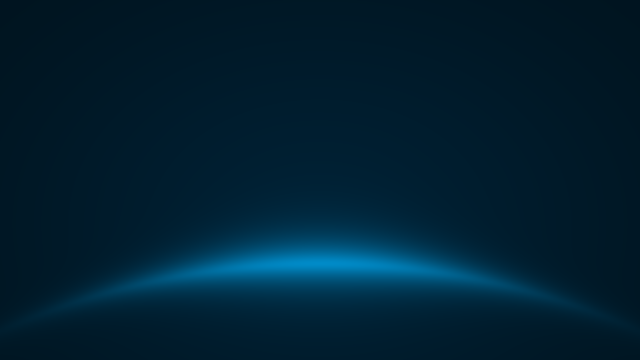
A Shadertoy shader for this background:

```glsl
// Dark blue backdrop, brightest around the middle and dim in the corners
vec3 backdrop(vec2 p) {
    vec2 offset = (p - vec2(0.0, 0.38)) / vec2(0.85, 0.62);
    float light = exp(-0.9 * dot(offset, offset));
    return mix(vec3(0.0, 0.070, 0.110), vec3(0.0, 0.125, 0.200), light);
}

// Soft light along the rim of a large disc, wide in the middle and thin at the ends
float rimGlow(vec2 p) {
    float radius = 2.2;
    float rim = length(p - vec2(0.0, 0.268 - radius)) - radius;
    float spread = exp(-p.x * p.x / 0.25);
    float width = mix(0.022, rim > 0.0 ? 0.052 : 0.046, spread);
    float rounding = mix(0.008, 0.014, spread);
    float falloff = (sqrt(rim * rim + rounding * rounding) - rounding) / width;
    return exp(-falloff - p.x * p.x / 0.30);
}

void mainImage(out vec4 fragColor, in vec2 fragCoord) {
    // Height units, centred horizontally
    vec2 p = (fragCoord - vec2(0.5 * iResolution.x, 0.0)) / iResolution.y;

    vec3 color = backdrop(p);
    color += vec3(0.0, 0.42, 0.585) * rimGlow(p);

    fragColor = vec4(clamp(color, 0.0, 1.0), 1.0);
}
```
